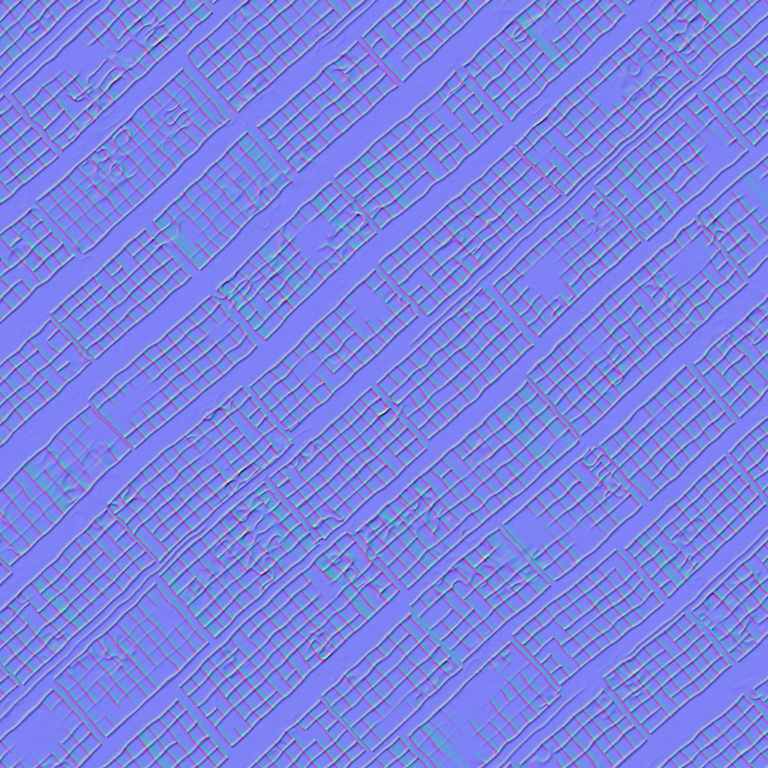
A Shadertoy shader for this texture map:

```glsl
const float STREET_ANGLE = 0.735;
const float ROW_PITCH = 0.122;
const float CELL_SIZE = 0.0185;
const float LINE_WIDTH = 0.002;
const vec3 FLAT_COLOR = vec3(0.495, 0.51, 0.97);

float hash(vec2 p) {
    return fract(sin(dot(p, vec2(127.1, 311.7))) * 43758.5453);
}

float noise(vec2 p) {
    vec2 i = floor(p), f = fract(p);
    f = f * f * (3.0 - 2.0 * f);
    return mix(mix(hash(i), hash(i + vec2(1, 0)), f.x),
               mix(hash(i + vec2(0, 1)), hash(i + vec2(1, 1)), f.x), f.y);
}

vec2 noiseSlope(vec2 p) {
    const vec2 e = vec2(0.2, 0.0);
    return vec2(noise(p + e.xy) - noise(p - e.xy),
                noise(p + e.yx) - noise(p - e.yx));
}

vec2 wobble(vec2 p, float scale, float amount) {
    return amount * (vec2(noise(p * scale), noise(p * scale + 37.0)) - 0.5);
}

// Slope across a thin groove: positive before the centre, negative after
float groove(float d, float width) {
    float x = d / width;
    return -x * exp(-x * x);
}

// Long soft slope trailing one side of a line
float softSide(float d) {
    return smoothstep(0.0, 0.003, d) * exp(-max(d, 0.0) / 0.009);
}

float inside(float x, float size) {
    return smoothstep(-0.002, 0.001, min(x, size - x));
}

// Slope of one block of grid cells, x along the street and y across it
vec2 blockTilt(vec2 p, vec2 size, vec2 seed, float cover) {
    vec2 count = max(round(size / CELL_SIZE), 1.0);
    vec2 cell = size / count;
    vec2 line = clamp(round(p / cell), vec2(0), count);
    vec2 square = floor(p / cell);
    vec2 jitter = vec2(hash(seed + line.x * 1.7), hash(seed - line.y * 2.3)) - 0.5;
    vec2 d = p - line * cell - 0.2 * cell * jitter;

    // Outer lines stay whole, inner ones break up cell by cell
    vec2 edge = 1.0 - step(0.5, line) * step(line, count - 0.5);
    vec2 present = vec2(
        step(0.05, hash(seed * 3.1 + vec2(line.x, square.y))),
        step(0.09, hash(seed * 5.3 + vec2(square.x, line.y) + 11.0)));
    present *= 0.75 + 0.35 * vec2(hash(seed + line), hash(seed + line + 5.0));
    present.y *= mix(0.3, 1.0, step(0.1, hash(seed + 9.0)));
    vec2 strength = mix(present * cover, vec2(0.9, 1.0), edge);

    vec2 within = vec2(inside(p.x, size.x), inside(p.y, size.y));
    vec2 tilt = strength * within.yx
              * vec2(0.66 * groove(d.x, LINE_WIDTH) - 0.06 * softSide(d.x),
                     0.64 * groove(d.y, LINE_WIDTH));

    // A few columns form sloping strips
    float strip = step(hash(seed * 7.7 + square.x), 0.07);
    float across = fract(p.x / cell.x);
    float ramp = smoothstep(0.1, 0.3, across) * smoothstep(0.9, 0.6, across);
    tilt.x -= 0.1 * strip * ramp * within.x * within.y;
    return tilt;
}

// Rows of blocks parted by streets of uneven width
vec2 cityTilt(vec2 p) {
    float row = floor(p.y / ROW_PITCH);
    float blockLength = mix(0.15, 0.38, hash(vec2(row, 4.0)));
    float x = p.x + hash(vec2(row, 8.0));
    vec2 seed = vec2(floor(x / blockLength), row);
    vec2 local = vec2(x - seed.x * blockLength, p.y - row * ROW_PITCH);

    vec2 low = vec2(0.002 + 0.006 * hash(seed + 0.3),
                    0.002 + 0.01 * hash(vec2(row, 1.0)) + 0.014 * hash(seed + 0.6));
    vec2 high = vec2(0.002 + 0.006 * hash(seed + 1.3),
                     0.002 + 0.01 * hash(vec2(row, 2.0)) + 0.014 * hash(seed + 1.6));
    vec2 size = vec2(blockLength, ROW_PITCH) - low - high;

    float cover = smoothstep(0.9, 0.76, noise(p * 17.0 + 20.0));
    vec2 tilt = blockTilt(local - low, size, seed, cover);

    // Some streets carry a broken line along the middle
    float street = round(p.y / ROW_PITCH);
    float marked = step(hash(vec2(street, 6.0)), 0.35)
                 * smoothstep(0.45, 0.55, noise(vec2(p.x * 6.0, street * 3.0)));
    tilt.y += 0.5 * marked * groove(p.y - street * ROW_PITCH, LINE_WIDTH);

    // Ragged scraps of line in scattered patches, faint grain everywhere
    float rough = smoothstep(0.6, 0.75, noise(p * 19.0 + 60.0));
    rough *= 0.25 + 0.75 * inside(local.y - low.y, size.y);
    tilt += 1.6 * rough * noiseSlope(p * 75.0) * groove(noise(p * 75.0) - 0.5, 0.14);
    return tilt + 0.035 * noiseSlope(p * 210.0);
}

void mainImage(out vec4 fragColor, in vec2 fragCoord) {
    vec2 uv = fragCoord / iResolution.y;
    vec2 along = vec2(cos(STREET_ANGLE), sin(STREET_ANGLE));
    vec2 across = vec2(-along.y, along.x);
    vec2 p = vec2(dot(uv, along), dot(uv, across)) + 3.0;
    p += wobble(p, 5.0, 0.012) + wobble(p, 55.0, 0.0035);

    // Turn the slope back to the canvas and encode it with green pointing down
    vec2 tilt = cityTilt(p);
    vec2 slope = (tilt.x * along + tilt.y * across) * vec2(1.0, -1.0);
    vec3 color = FLAT_COLOR + vec3(slope, -0.75 * length(slope));
    fragColor = vec4(clamp(color, 0.0, 1.0), 1.0);
}
```
